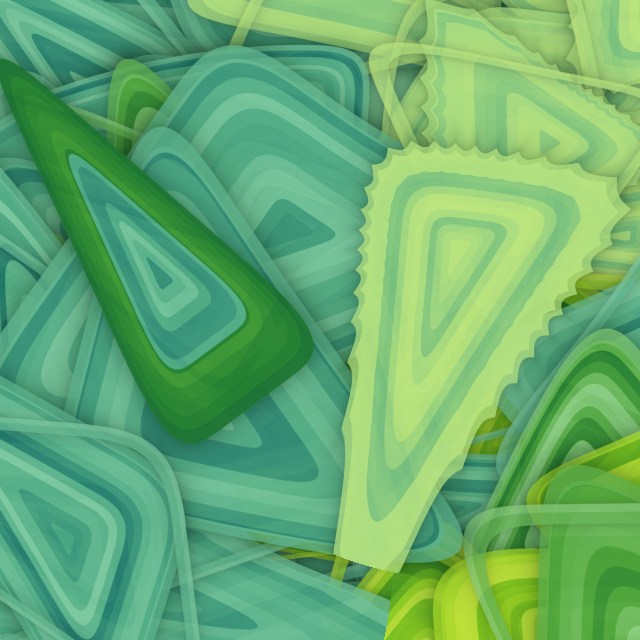
Write a Shadertoy shader that draws this background.

```glsl
// Overlapping translucent petals, each filled with nested colour bands and
// crossed by a pale ribbon. Petals are rounded triangles (a smooth norm of three
// half-planes) scattered on a shuffled grid, painted back to front with shadows.

const int   COLUMNS = 7, ROWS = 6;
const int   PETALS = COLUMNS * ROWS;
const int   SHUFFLE = 17;            // coprime with PETALS
const float SHADOW = 0.27;
const float SHADOW_REACH = 0.017;
const float OPACITY = 0.95;
const float RIM_OPACITY = 0.74;
const float RIBBON_OPACITY = 0.72;
const float VEIL = 0.16;             // strength of the crossing bands
const vec2  LEAF_CENTER = vec2(0.25, 0.57);
const vec2  LEAF_RADII = vec2(0.25, 0.093);
const float LEAF_ANGLE = -0.93;

struct Palette { vec3 light, mid, dark; };
const Palette TEAL  = Palette(vec3(.50,.80,.64), vec3(.32,.68,.53), vec3(.13,.48,.43));
const Palette MINT  = Palette(vec3(.71,.91,.69), vec3(.55,.82,.61), vec3(.29,.65,.49));
const Palette PALE  = Palette(vec3(.75,.91,.50), vec3(.65,.86,.51), vec3(.42,.73,.50));
const Palette LIME  = Palette(vec3(.79,.90,.25), vec3(.56,.81,.12), vec3(.15,.50,.13));
const Palette GREEN = Palette(vec3(.56,.82,.52), vec3(.32,.66,.24), vec3(.13,.48,.19));
const Palette DEEP  = Palette(vec3(.30,.65,.21), vec3(.15,.51,.19), vec3(.09,.43,.19));

// Integer hash to 0..1
float rnd(int id, int k) {
    uint h = uint(id) * 747796405u + uint(k) * 2891336453u + 12345u;
    h = ((h >> ((h >> 28u) + 4u)) ^ h) * 277803737u;
    h = (h >> 22u) ^ h;
    return float(h & 0xffffu) / 65535.0;
}

mat2 rotation(float a) {
    float c = cos(a), s = sin(a);
    return mat2(c, -s, s, c);
}

// x: level, 0 at the focus and 1 at the rim; y: gradient length
vec2 petalField(vec2 p, vec2 radii, int id, float jitter) {
    vec2 q = p / radii;
    q.y += jitter * 0.35 * (rnd(id, 9) - 0.5) * q.x * q.x;
    float sum = 0.0;
    vec2 slope = vec2(0);
    for (int j = 0; j < 3; j++) {
        float a = 2.0944 * float(j) + jitter * 0.9 * (rnd(id, 10 + j) - 0.5);
        vec2 n = vec2(cos(a), sin(a)) / (1.0 + jitter * 0.6 * (rnd(id, 14 + j) - 0.5));
        float m = max(dot(q, n), 0.0);
        sum += m * m * m * m;
        slope += m * m * m * n;
    }
    float level = sqrt(sqrt(sum)) + 1e-4;
    return vec2(level, length(slope / radii) / (level * level * level) + 0.1);
}

// Tone of one band, then the smoothed sequence of bands
float bandTone(float band, int id) {
    float wave = sin(band * 1.1 + 6.28 * rnd(id, 20));
    return clamp(0.55 + 0.3 * wave + 0.5 * (rnd(id, 40 + int(band)) - 0.5), 0.0, 1.0);
}

float bands(float t, float w, int id) {
    float edge = floor(t + 0.5);
    w = clamp(w, 0.001, 0.5);
    return mix(bandTone(max(edge - 1.0, 0.0), id), bandTone(edge, id),
               smoothstep(-w, w, t - edge));
}

vec3 ramp(Palette c, float tone) {
    return tone < 0.5 ? mix(c.dark, c.mid, 2.0 * tone) : mix(c.mid, c.light, 2.0 * tone - 1.0);
}

// Colour family by place on the canvas
Palette zonePalette(vec2 c, float pick) {
    if (c.x > 0.38 && c.y < 0.36) {
        if (pick < 0.62) return LIME;
        if (pick < 0.8) return GREEN;
        return TEAL;
    }
    if (c.x > 0.5 && c.y > 0.5) {
        if (pick < 0.55) return PALE;
        return MINT;
    }
    if (pick < 0.22) return GREEN;
    if (pick < 0.4) return MINT;
    return TEAL;
}

void mainImage(out vec4 fragColor, in vec2 fragCoord) {
    vec2 uv = fragCoord / iResolution.y;
    float px = 0.8 / iResolution.y;
    vec3 col = mix(TEAL.mid, MINT.mid, uv.y);

    for (int i = 0; i <= PETALS; i++) {
        // Placement: the last petal is the large dark leaf
        bool leaf = i == PETALS;
        int cell = (i * SHUFFLE) % PETALS;
        vec2 grid = vec2(cell % COLUMNS, cell / COLUMNS) / vec2(COLUMNS - 1, ROWS - 1);
        vec2 center = grid * 1.06 - 0.03 + 0.12 * (vec2(rnd(i, 1), rnd(i, 2)) - 0.5);
        float angle = mix(-0.95, 0.5, smoothstep(0.25, 0.65, center.x)) + 1.3 * (rnd(i, 3) - 0.5);
        if (rnd(i, 4) < 0.5) angle += 3.1416;
        float major = 0.15 + 0.10 * rnd(i, 5);
        vec2 radii = major * vec2(1.0, mix(0.38, 0.75, rnd(i, 6)));
        Palette colors = zonePalette(center, rnd(i, 7));
        if (leaf) { center = LEAF_CENTER; angle = LEAF_ANGLE; radii = LEAF_RADII; colors = TEAL; }

        vec2 p = rotation(angle) * (uv - center);
        if (length(p) > radii.x * 2.6) continue;
        float jitter = leaf ? 0.0 : 1.0;
        vec2 body = petalField(p, radii, i, jitter);
        vec2 loop = petalField(rotation(0.22 + 0.3 * rnd(i, 8)) * p, radii * 1.06, i, jitter);
        if (!leaf && rnd(i, 18) > 0.9)  // scalloped rim
            body.x += 0.07 * abs(sin(16.0 * atan(p.y, p.x))) * smoothstep(0.6, 1.0, body.x);

        // Soft shadow, then the banded body
        float dist = (body.x - 1.0) / body.y;
        col *= 1.0 - SHADOW * vec3(1.0, 0.8, 0.9) * exp(-max(dist, 0.0) / SHADOW_REACH);
        float count = 9.0 + floor(7.0 * rnd(i, 19));
        float tone = bands(body.x * count, px * body.y * count, i);
        tone += VEIL * (bands(loop.x * count, px * loop.y * count, i + 60) - 0.5);
        if (!leaf) tone = mix(tone, 0.85, 0.7 * smoothstep(-px, px, (body.x - 0.91) / body.y));
        vec3 fill = ramp(colors, clamp(tone, 0.0, 1.0));
        if (leaf) fill = mix(fill, ramp(DEEP, tone), smoothstep(-px, px, (body.x - 0.56) / body.y));
        float rim = smoothstep(-px, px, (body.x - 0.93) / body.y);
        float alpha = mix(OPACITY, leaf ? 0.9 : RIM_OPACITY, rim);
        col = mix(col, fill, alpha * (1.0 - smoothstep(-px, px, dist)));

        // Pale ribbon looping across the petal
        if (leaf || rnd(i, 21) < 0.35) continue;
        float ring = abs(loop.x - 0.94) / loop.y - 0.055 / loop.y;
        col *= 1.0 - 0.12 * exp(-max(ring, 0.0) / (0.5 * SHADOW_REACH));
        float stripe = smoothstep(-px, px, (loop.x - 0.95) / loop.y);
        vec3 ribbon = ramp(colors, mix(0.72, 0.95, stripe));
        col = mix(col, ribbon, RIBBON_OPACITY * (1.0 - smoothstep(-px, px, ring)));
    }
    fragColor = vec4(col, 1.0);
}
```
